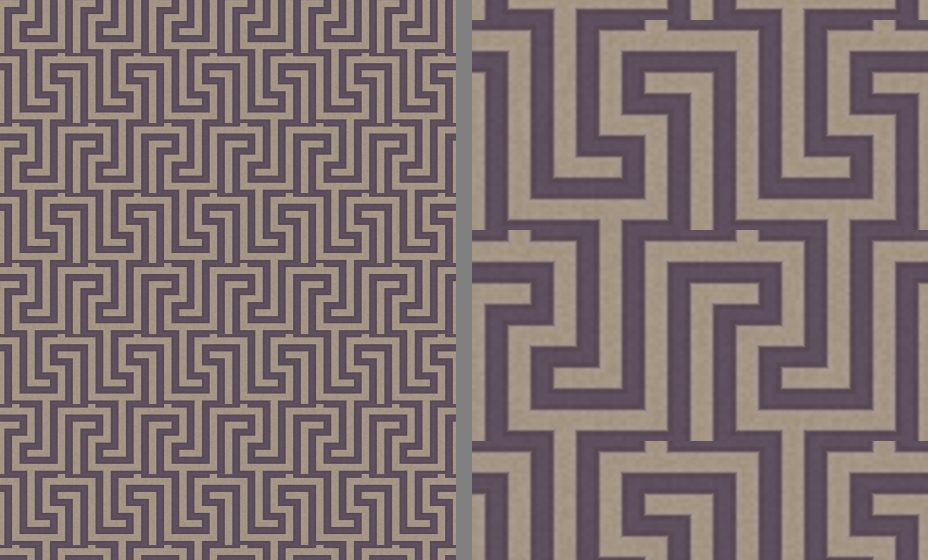
Left, the full canvas; right, a detail of the centre.
Reproduce this pattern procedurally as a Shadertoy shader.

```glsl
const float REPEATS_ACROSS = 6.0;
const float REPEATS_DOWN = 3.985;
const float PERIOD = 10.0;                   // stripes per key, across and per band
const vec2 KEY_CENTER = vec2(0.118, 0.4078); // canvas fraction from the top left
const float MIRROR_SHIFT = 4.0;              // sideways step of the mirrored bands
const float HALF_STROKE = 0.49;
const float EDGE_SOFTNESS = 0.10;
const float GRAIN_PER_STRIPE = 5.0;
const float GRAIN_STRENGTH = 0.035;
const float RIB_STRENGTH = 0.012;

const vec3 PLUM = vec3(0.372, 0.312, 0.372);
const vec3 PLUM_EDGE = vec3(0.342, 0.282, 0.328);
const vec3 SAND = vec3(0.643, 0.583, 0.512);
const vec3 SAND_EDGE = vec3(0.650, 0.592, 0.548);

// Half of one key as straight strokes (start.xy, end.xy); a half turn gives the rest
const int STROKE_COUNT = 8;
const vec4 STROKES[STROKE_COUNT] = vec4[](
    vec4(-1.0, 0.0, 1.0, 0.0),
    vec4(1.0, 0.0, 1.0, 4.0),
    vec4(-5.0, 4.0, 1.0, 4.0),
    vec4(-5.0, -1.0, -5.0, 4.0),
    vec4(-1.0, 4.0, -1.0, 6.0),
    vec4(3.0, -1.0, 3.0, 6.0),
    vec4(-3.0, -1.0, -3.0, 2.0),
    vec4(-3.0, 2.0, -1.0, 2.0));

float hash(vec2 p) {
    vec3 q = fract(p.xyx * vec3(0.1031, 0.1030, 0.0973));
    q += dot(q, q.yzx + 33.33);
    return fract((q.x + q.y) * q.z);
}

float valueNoise(vec2 p) {
    vec2 cell = floor(p);
    vec2 f = fract(p);
    f = f * f * (3.0 - 2.0 * f);
    float low = mix(hash(cell), hash(cell + vec2(1.0, 0.0)), f.x);
    float high = mix(hash(cell + vec2(0.0, 1.0)), hash(cell + 1.0), f.x);
    return mix(low, high, f.y);
}

// Signed distance to a square-ended stroke that repeats sideways
float strokeDistance(vec2 p, vec4 stroke) {
    vec2 offset = p - 0.5 * (stroke.xy + stroke.zw);
    offset.x -= PERIOD * round(offset.x / PERIOD);
    vec2 d = abs(offset) - 0.5 * abs(stroke.zw - stroke.xy) - HALF_STROKE;
    return max(d.x, d.y);
}

float keyDistance(vec2 p) {
    // Every second band is mirrored
    float band = round(p.y / PERIOD);
    p.y -= band * PERIOD;
    if (mod(band, 2.0) > 0.5) p.x = -p.x - MIRROR_SHIFT;

    // Half-turn symmetry about the key center
    if (p.y < 0.0) p = -p;

    float d = PERIOD;
    for (int i = 0; i < STROKE_COUNT; i++) d = min(d, strokeDistance(p, STROKES[i]));
    return d;
}

void mainImage(out vec4 fragColor, in vec2 fragCoord) {
    vec2 uv = fragCoord / iResolution.xy;
    uv.y = 1.0 - uv.y;
    vec2 stripesPerCanvas = PERIOD * vec2(REPEATS_ACROSS, 2.0 * REPEATS_DOWN);
    vec2 p = (uv - KEY_CENTER) * stripesPerCanvas;

    float d = keyDistance(p);
    float pixel = stripesPerCanvas.x / iResolution.x;
    float softness = max(EDGE_SOFTNESS, 0.6 * pixel);

    // Each colour shifts slightly along its border
    float border = 1.0 - smoothstep(0.16, 0.34, abs(d));
    vec3 plum = mix(PLUM, PLUM_EDGE, border);
    vec3 sand = mix(SAND, SAND_EDGE, border);
    float sandMask = 1.0 - smoothstep(-softness, softness, d);
    vec3 color = mix(plum, sand, sandMask);

    // Woven surface: fine speckle and faint upright ribs
    float grain = valueNoise(p * GRAIN_PER_STRIPE + 400.0) - 0.5;
    float rib = valueNoise(vec2(p.x * GRAIN_PER_STRIPE, p.y * 0.7) + 700.0) - 0.5;
    color += (grain * GRAIN_STRENGTH + rib * RIB_STRENGTH) * mix(0.5, 1.0, sandMask);

    fragColor = vec4(color, 1.0);
}
```
